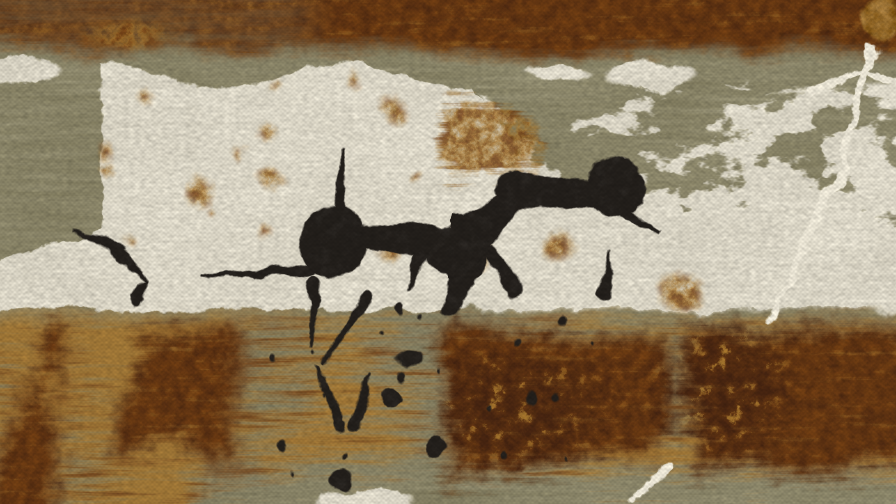
This texture is drawn by a Shadertoy shader. Its source:

```glsl
// Weathered canvas with rust bands, peeling paint, an ink splash and a pale drip.
const vec3 CLOTH = vec3(.53, .51, .4);
const vec3 PAINT = vec3(.86, .84, .78);
const vec3 OCHRE = vec3(.62, .44, .17);
const vec3 RUST = vec3(.43, .235, .07);
const vec3 DARK = vec3(.24, .12, .06);
const vec3 INK = vec3(.13, .115, .1);
const float THREADS = 110.0;
const float WARP = .035;
// Limbs run from thick end to thin end
const vec4 BODY[6] = vec4[6](
  vec4(.9, .505, .89, .505), vec4(.92, .52, 1.02, .61),
  vec4(1.02, .622, 1.2, .615), vec4(.85, .52, .7, .535),
  vec4(.92, .46, .893, .385), vec4(1.023, .425, .97, .5));
const float GIRTH[6] = float[6](.07, .043, .036, .035, .025, .018);
const vec4 WHISKERS[12] = vec4[12](
  vec4(.62, .465, .395, .455), vec4(.67, .57, .685, .7),
  vec4(.623, .44, .621, .31), vec4(.725, .41, .64, .28),
  vec4(.705, .16, .735, .26), vec4(.675, .16, .63, .27),
  vec4(.233, .507, .145, .547), vec4(.267, .405, .29, .44),
  vec4(.233, .5, .29, .44), vec4(1.2, .415, 1.208, .5),
  vec4(1.24, .58, 1.307, .535), vec4(.84, .49, .812, .425));
const vec4 DRIP[5] = vec4[5](
  vec4(1.728, .91, 1.67, .66), vec4(1.67, .66, 1.525, .36),
  vec4(1.33, .08, 1.25, 0), vec4(1.61, .823, 1.71, .86),
  vec4(1.79, .83, 1.71, .86));

vec2 hash2(vec2 p) {
  vec3 q = fract(p.xyx * vec3(.1031, .103, .0973));
  q += dot(q, q.yzx + 33.33);
  return fract((q.xx + q.yz) * q.zy);
}
float corner(vec2 i, vec2 f, vec2 o) {
  return dot(hash2(i + o) * 2.0 - 1.0, f - o);
}
float noise(vec2 p) {
  vec2 i = floor(p), f = p - i, u = f * f * (3.0 - 2.0 * f);
  return mix(mix(corner(i, f, vec2(0)), corner(i, f, vec2(1, 0)), u.x),
    mix(corner(i, f, vec2(0, 1)), corner(i, f, vec2(1)), u.x), u.y);
}
float fbm(vec2 p) {
  float sum = 0.0, amp = .6;
  for (int i = 0; i < 5; i++) {
    sum += amp * noise(p);
    p = mat2(1.6, 1.2, -1.2, 1.6) * p + 7.3;
    amp *= .55;
  }
  return sum;
}
float cover(float d, float soft) { return 1.0 - smoothstep(-soft, soft, d); }
float box(vec2 p, vec2 lo, vec2 hi) {
  vec2 q = max(lo - p, p - hi);
  return length(max(q, 0.0)) + min(max(q.x, q.y), 0.0);
}
float limb(vec2 p, vec4 e, float ra, float rb) {
  vec2 d = e.zw - e.xy, v = p - e.xy;
  float t = clamp(dot(v, d) / dot(d, d), 0.0, 1.0);
  return length(v - d * t) - mix(ra, rb, t);
}
float blob(vec2 p, float x, float y, float rx, float ry) {
  return (length((p - vec2(x, y)) / vec2(rx, ry)) - 1.0) * min(rx, ry);
}

// Two heads, body, whiskers and drops
float inkShape(vec2 p) {
  float d = min(blob(p, .663, .519, .069, .069), blob(p, 1.222, .628, .058, .058));
  for (int i = 0; i < 6; i++) d = min(d, limb(p, BODY[i], GIRTH[i], GIRTH[i] * .65));
  for (int i = 0; i < 12; i++) d = min(d, limb(p, WHISKERS[i], .012, .003));
  d = min(d, min(blob(p, .775, .21, .02, .02), blob(p, .677, .05, .02, .02)));
  d = min(d, min(blob(p, .865, .11, .022, .022), blob(p, .81, .29, .025, .015)));
  for (int i = 0; i < 22; i++) {
    vec2 c = vec2(.5, .04) + hash2(vec2(i, 4)) * vec2(.7, .38);
    float k = hash2(vec2(i, 9)).x, r = .003 + .009 * k * k;
    d = min(d, blob(p, c.x, c.y, r, r * 1.4));
  }
  return d;
}

// Left sheet, bottom strip, stray flakes and worn right half
float paintMask(vec2 p, vec2 w, float soft) {
  float d = max(box(w, vec2(.2, .385), vec2(1.02, 1)), w.x + .7 * w.y - 1.52);
  d = max(d, w.y - .85 - .024 * cos((p.x - .2) * 13.0));
  d = min(d, max(box(w, vec2(-.2, .385), vec2(1.72, .58)), w.y - .48 - .35 * w.x));
  d = min(d, min(blob(w, .03, .86, .09, .025), blob(w, 1.29, .85, .09, .028)));
  d = min(d, min(blob(w, 1.11, .855, .06, .014), blob(w, .73, 0.0, .1, .03)));
  float worn = mix(-.42, .1, smoothstep(.43, .72, p.y)) - .12 * smoothstep(1.3, 1.6, p.x);
  worn += .16 * cover(blob(p, 1.1, .77, .1, .1), .1);
  float right = smoothstep(-.05, .05, fbm(p * vec2(9, 15)) - worn);
  right *= cover(box(w, vec2(.96, .385), vec2(1.9, .83)), .008);
  return max(right, cover(d, soft));
}

void mainImage(out vec4 fragColor, in vec2 fragCoord) {
  vec2 p = fragCoord / iResolution.y;
  float soft = 1.3 / iResolution.y;
  float broad = fbm(p * 5.0), fine = fbm(p * 38.0), streak = fbm(p * vec2(5, 75));
  vec2 w = p + WARP * vec2(fbm(p * 14.0), fbm(p * 14.0 + 40.0));
  // Bare cloth, browned below
  vec3 col = CLOTH + .1 * streak + .06 * broad;
  float brown = streak + .7 * broad + .22 - .25 * smoothstep(.3, .9, p.x);
  brown -= .5 * cover(p.y - .06, .06) * smoothstep(.3, .6, p.x);
  brown = smoothstep(-.35, .35, brown) * cover(w.y - .375, .035);
  col = mix(col, mix(OCHRE, RUST, smoothstep(-.1, .5, streak - broad)), brown * .85);
  // Rust band and patches
  float ragged = .11 * broad + .05 * streak + .03 * fine;
  float band = smoothstep(.875, .925, p.y + ragged * .5);
  band *= mix(.78 + .5 * streak, 1.0, smoothstep(.55, .68, p.x));
  float d = min(box(p, vec2(.24, .11), vec2(.45, .35)), box(p, vec2(.91, .07), vec2(1.32, .33)));
  d = min(d, box(p, vec2(1.36, .06), vec2(1.9, .35)));
  d = min(d, limb(p, vec4(.11, .34, .03, -.02), .03, .05));
  float pits = min(blob(p, 1.44, .22, .11, .14), blob(p, 1.06, .18, .15, .09));
  pits = cover(pits + ragged, .05);
  vec3 rust = mix(RUST, OCHRE, .45 * smoothstep(.05, .5, streak + fine * .5));
  rust = mix(rust, DARK, clamp(.25 - fine * 1.1 + .35 * pits, 0.0, .85));
  rust = mix(rust, OCHRE, pits * smoothstep(.12, .35, fine));
  col = mix(col, rust, clamp(max(band, cover(d + ragged, .035)), 0.0, 1.0));
  // Paint and its stains
  col = mix(col, PAINT + .06 * (streak + broad + fine), .96 * paintMask(p, w, soft));
  d = min(blob(w, 1.105, .51, .03, .025), blob(w, 1.35, .42, .035, .03));
  d = min(d, min(blob(w, .25, .93, .07, .025), blob(p, .95, .72, .09, .07) + ragged));
  for (int i = 0; i < 20; i++) {
    vec2 c = vec2(.2, .4) + hash2(vec2(i, 21)) * vec2(.85, .45);
    float k = hash2(vec2(i, 33)).x, r = .004 + .02 * k * k;
    d = min(d, blob(w, c.x, c.y, r, r));
  }
  float stain = cover(d, .015) * smoothstep(-.5, .1, fine);
  col = mix(col, mix(OCHRE, RUST, smoothstep(-.1, .3, fine)), stain * .85);
  // Ink, drip and rusty knob
  col = mix(col, INK + .09 * max(fine, 0.0), cover(inkShape(mix(p, w, .65)), soft));
  d = 1.0;
  for (int i = 0; i < 5; i++) d = min(d, limb(w, DRIP[i], .01, .005));
  col = mix(col, PAINT * 1.06, cover(d, soft));
  col = mix(col, OCHRE * .9 + .3 * fine, cover(blob(w, 1.75, .965, .036, .04), .006));
  // Woven threads and grain
  vec2 weave = sin(p * THREADS * 6.2832);
  col *= 1.0 + .035 * weave.x * weave.y + .16 * noise(p * vec2(90, 170));
  fragColor = vec4(clamp(col, 0.0, 1.0), 1);
}
```
